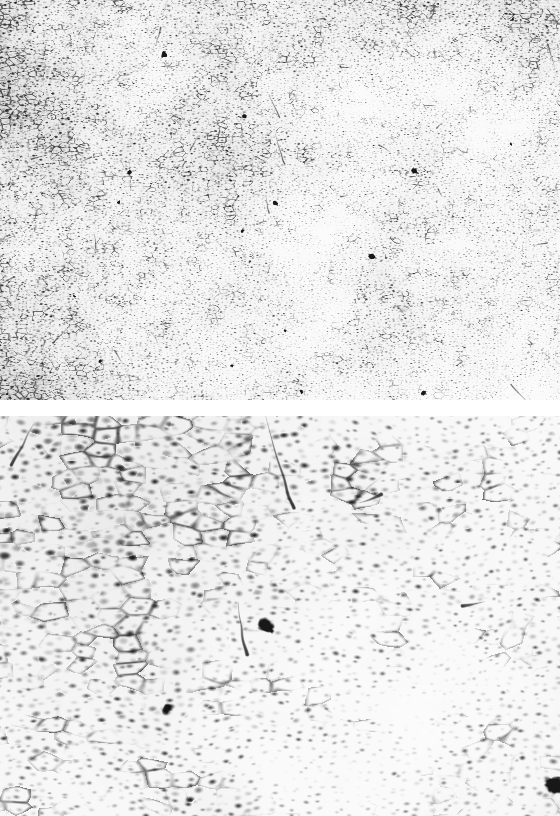
Top, the full canvas; bottom, a detail of the centre.
Reproduce this texture procedurally as a Shadertoy shader.

```glsl
#define PAPER 0.985
#define INK 0.05
#define WEAR_SCALE 4.5
#define GRAIN_SCALE vec2(100.0, 155.0)
#define CRACK_SCALE vec2(46.0, 84.0)
#define BLOT_SCALE 9.0
#define GRAIN_SIZE 0.56
#define CRACK_INK 0.65
#define HAZE 0.15
#define SCRATCHES 24

vec2 hash2(vec2 c) {
    vec3 q = fract(c.xyx * vec3(0.1031, 0.1030, 0.0973));
    q += dot(q, q.yzx + 33.33);
    return fract((q.xx + q.yz) * q.zy);
}

// Cellular noise: nearest distance, second distance, two random cell values
vec4 cells(vec2 p) {
    vec2 base = floor(p);
    vec4 result = vec4(9.0, 9.0, 0.0, 0.0);
    for (int y = -1; y <= 1; y++)
    for (int x = -1; x <= 1; x++) {
        vec2 cell = base + vec2(x, y);
        float d = length(cell + 0.1 + 0.8 * hash2(cell + 71.0) - p);
        if (d < result.x) result = vec4(d, result.x, hash2(cell + 313.0));
        else result.y = min(result.y, d);
    }
    return result;
}

// Layered wavy sines, each turned and finer than the last
float layers(vec2 p) {
    float sum = 0.0, amp = 0.34;
    for (int i = 0; i < 6; i++) {
        p = mat2(0.37, 0.93, -0.93, 0.37) * p * 1.65 + 2.3;
        sum += amp * sin(p.x + 1.7 * sin(p.y * 0.8 + sum * 2.0));
        amp *= 0.74;
    }
    return sum;
}

// Patchy wear, heavier along the left side, the top and the lower left corner
float wearAt(vec2 uv) {
    float leftSide = exp(-uv.x * 5.0);
    float wear = 0.35 + 0.25 * layers(uv * WEAR_SCALE + 3.0);
    wear += leftSide * (0.36 + 0.2 * layers(uv * vec2(24.0, 5.0)));
    wear += 0.12 * smoothstep(0.7, 1.0, uv.y);
    wear += 0.35 * exp(-14.0 * length(uv));
    wear += 0.22 * exp(-90.0 * dot(uv - vec2(0.52, 0.56), uv - vec2(0.52, 0.56)));
    wear -= 0.1 * smoothstep(0.5, 1.4, uv.x) * smoothstep(0.8, 0.2, uv.y);
    return clamp(wear, 0.0, 1.0);
}

// Small soft flecks, most of them faint
float grain(vec2 p, float wear) {
    vec4 c = cells(p * GRAIN_SCALE);
    float radius = GRAIN_SIZE * wear * c.z;
    float fleck = 1.0 - smoothstep(radius - 0.28, radius + 0.28, c.x);
    return fleck * mix(0.15, 1.0, c.w * c.w) * smoothstep(0.0, 0.25, wear);
}

// Broken cell borders read as short, mostly level cracks
float cracks(vec2 p, float wear) {
    vec4 c = cells(p * CRACK_SCALE);
    float line = 1.0 - smoothstep(0.0, 0.28, c.y - c.x);
    float gate = 0.4 * layers(p * 30.0) + 0.6 * (c.z - 0.5) + 0.9 * wear;
    return line * smoothstep(0.4, 1.0, gate);
}

// Sparse dark blots with ragged outlines
float blots(vec2 uv) {
    vec2 ragged = vec2(layers(uv * 50.0), layers(uv * 50.0 + 9.0));
    vec4 c = cells(uv * BLOT_SCALE + 0.04 * ragged);
    float radius = 0.075 * (c.z - 0.8) / 0.2;
    return (1.0 - smoothstep(radius - 0.02, radius + 0.01, c.x)) * step(0.83, c.z);
}

// Thin tapered strokes, crowded toward the left
float scratches(vec2 uv, float aspect) {
    float ink = 0.0, pixel = 1.0 / iResolution.y;
    for (int i = 0; i < SCRATCHES; i++) {
        vec2 place = hash2(vec2(i, 17));
        vec2 form = hash2(vec2(i, 53));
        vec2 start = vec2(aspect * place.x * place.x, place.y);
        float angle = 6.2832 * form.x, span = mix(0.02, 0.08, form.y * form.y);
        vec2 along = vec2(cos(angle), sin(angle));
        float t = clamp(dot(uv - start, along) / span, 0.0, 1.0);
        float d = length(uv - start - along * t * span);
        float width = 0.0014 * (1.0 - t);
        ink = max(ink, (1.0 - smoothstep(width - pixel, width + pixel, d)) * (1.0 - 0.5 * t));
    }
    return ink;
}

void mainImage(out vec4 fragColor, in vec2 fragCoord) {
    vec2 uv = fragCoord / iResolution.y;
    float aspect = iResolution.x / iResolution.y;
    vec2 warped = uv + 0.005 * vec2(layers(uv * 8.0), layers(uv * 8.0 + 4.0));
    float wear = wearAt(uv);
    float clumped = clamp(wear + 0.16 * layers(uv * vec2(18.0, 30.0)), 0.0, 1.0);

    // Combine soft tone, grain and marks as layers of ink
    float clear = 1.0 - HAZE * wear * wear;
    clear *= 1.0 - 0.95 * grain(warped, clumped);
    clear *= 1.0 - CRACK_INK * cracks(warped, clumped);
    clear *= 1.0 - 0.95 * blots(uv);
    clear *= 1.0 - 0.8 * scratches(warped, aspect);
    fragColor = vec4(vec3(mix(INK, PAPER, clear)), 1.0);
}
```
